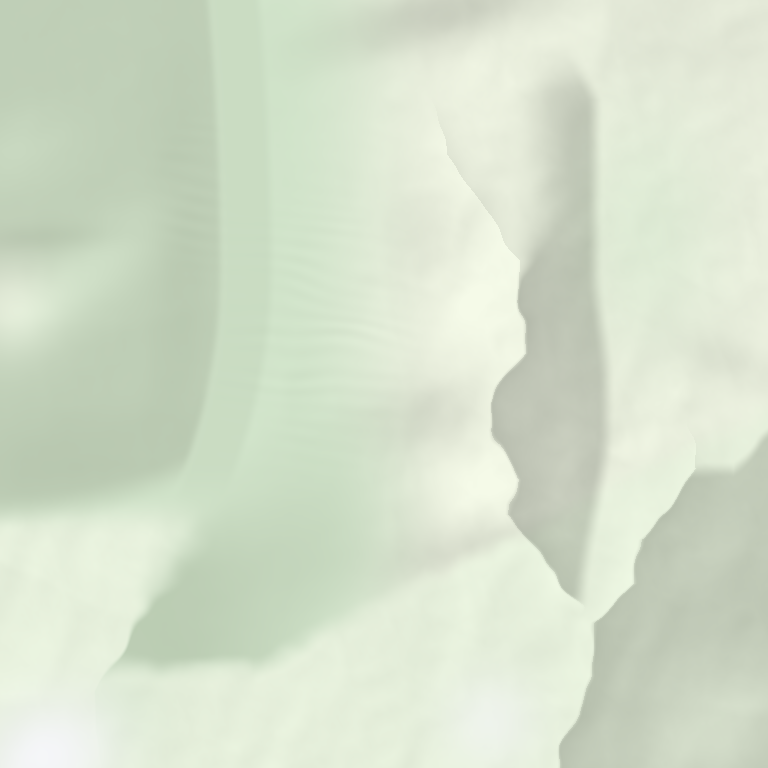
Reproduce this texture map procedurally as a Shadertoy shader.

```glsl
// Pale shaded-relief map: a green valley, two sharp ridges and soft slopes.
// Tone (shadow to sun) and greenness come from curves, soft ellipses and
// ridged noise, then pick a colour from a small palette.

#define ROCK_SHADE vec3(.685, .705, .65)
#define ROCK_LIGHT vec3(.95, .97, .90)
#define GRASS_SHADE vec3(.67, .735, .635)
#define GRASS_LIGHT vec3(.865, .94, .84)
#define SNOW vec3(.965, .965, .985)
#define RELIEF .36
#define RILLS .10
#define RIPPLES .07
#define EDGE .004

// Crest lines, north to south
const vec2 WEST_RIDGE[10] = vec2[10](
  vec2(.565, .87), vec2(.58, .80), vec2(.632, .735), vec2(.672, .66), vec2(.68, .54),
  vec2(.637, .475), vec2(.636, .44), vec2(.672, .375), vec2(.667, .33), vec2(.755, .21));
const vec2 EAST_RIDGE[10] = vec2[10](
  vec2(.898, .46), vec2(.907, .39), vec2(.875, .345), vec2(.833, .297), vec2(.825, .24),
  vec2(.776, .19), vec2(.775, .12), vec2(.757, .07), vec2(.732, .03), vec2(.726, 0));

vec2 p; // map position, 0 to 1

float hash(vec2 v) {
  vec3 q = fract(v.xyx * .1031);
  q += dot(q, q.yzx + 33.33);
  return fract((q.x + q.y) * q.z);
}

float noise(vec2 v) {
  vec2 i = floor(v), f = fract(v);
  f = f * f * (3. - 2. * f);
  return mix(mix(hash(i), hash(i + vec2(1, 0)), f.x),
             mix(hash(i + vec2(0, 1)), hash(i + 1.), f.x), f.y);
}

// Ridged fractal height
float terrain(vec2 v) {
  float h = 0., a = .5;
  for (int i = 0; i < 5; i++) {
    h += a * (1. - abs(2. * noise(v) - 1.));
    v = mat2(1.6, 1.2, -1.2, 1.6) * v + 7.3;
    a *= .45;
  }
  return h;
}

float ridgeX(vec2 k[10], float y) {
  float x = k[0].x;
  for (int i = 0; i < 9; i++)
    x = mix(x, k[i + 1].x, clamp((k[i].y - y) / (k[i].y - k[i + 1].y), 0., 1.));
  return x;
}

// Soft ellipse: centre, radii, turn
float blob(float x, float y, float rx, float ry, float turn) {
  float c = cos(turn), s = sin(turn);
  vec2 q = mat2(c, -s, s, c) * (p - vec2(x, y)) / vec2(rx, ry);
  return exp(-dot(q, q));
}

float rise(float d, float w) { return smoothstep(-w, w, d); }
float fall(float d, float w) { return 1. - rise(d, w); }

// Sunlit rim west of a crest, dark line east of it
float crest(float d) {
  return d < 0. ? .1 * exp(d / .04) : -.16 * exp(-d / .025);
}

void mainImage(out vec4 fragColor, in vec2 fragCoord) {
  p = fragCoord / iResolution.xy;
  float wobble = (noise(p * 38.) - .5) * .014;
  float x = p.x + wobble, y = p.y;

  // Open ground: green west, cream east
  float green = fall(p.x - .47 - .06 * blob(.42, .32, .15, .15, 0.), .11)
    + .55 * blob(.84, .70, .10, .16, 0.);
  float tone = mix(.76, .87, rise(p.x - .46, .1))
    - .50 * blob(.58, .985, .15, .04, .25) - .16 * blob(.92, .95, .14, .07, .3)
    - .30 * blob(.55, .46, .09, .05, .3) - .28 * blob(.62, .29, .14, .035, .25)
    - .14 * blob(.56, .69, .06, .06, .5) - .22 * blob(.41, .30, .14, .10, .4)
    - .20 * blob(.95, .53, .09, .03, -.4) + .13 * blob(.62, .60, .05, .12, 0.)
    + .14 * blob(.60, .37, .07, .04, -.3);

  // Southern sunlit slopes and shaded hollow
  float south = fall(y - .13 - .5 * max(p.x - .33, 0.) + wobble, .02);
  float face = fall(x - .13 - .52 * max(y - .1, 0.), EDGE + .05 * smoothstep(.16, .3, y));
  float hollow = (1. - face) * fall(p.x - .35, .13) * fall(y - .305, .065);
  tone = mix(tone, .33, hollow * (1. - south));
  float lit = max(south * (1. - .35 * blob(.16, .08, .06, .07, 0.)), face * fall(y - .33, .03));
  tone = mix(tone, .9, lit);
  green = mix(green, .32, lit);

  // Western shaded slope and flat valley floor
  float bend = y - .65;
  float valley = p.x - .322 + bend * bend * (bend < 0. ? .69 : .13);
  float slope = fall(valley + .032, .012) * rise(y - .335 - .9 * p.x * p.x, .025);
  float slopeTone = .38 - .14 * blob(.10, .41, .17, .06, .2)
    - .11 * blob(.235, .68, .04, .25, 0.) - .17 * blob(.06, .69, .10, .018, .05)
    + .30 * blob(.11, .64, .13, .045, .7) + .38 * blob(.01, .60, .06, .06, .5)
    + .16 * blob(.02, .80, .08, .05, .4);
  tone = mix(tone, slopeTone, slope);
  green = mix(green, .85 - .6 * blob(0., .61, .07, .07, 0.), slope);
  float flatland = fall(abs(valley) - .031, .008) * rise(y - .365, .035);
  tone = mix(tone, .62, flatland);

  // Shadow from the western ridge to the eastern valley
  float west = x - ridgeX(WEST_RIDGE, y), north = smoothstep(.62, .73, y);
  float end = .755 + .035 * smoothstep(.2, .45, y) - .015 * smoothstep(.5, .65, y)
    - .5 * max(y - .87, 0.);
  float shade = rise(mix(west, p.x - .71, north), mix(EDGE, .045, north))
    * fall(p.x - end, .012) * rise(y - .21, .02) * fall(y - .9, .05);
  tone = mix(tone, .25 + .12 * blob(.73, .38, .06, .12, 0.), shade);
  tone += crest(west) * rise(y - .22, .02) * fall(y - .84, .04);

  // Shadow of the eastern ridge
  float east = x - ridgeX(EAST_RIDGE, y);
  float cover = fall(y - .385 - 1.1 * max(p.x - .955, 0.) - wobble, .012);
  tone = mix(tone, .32 + .3 * blob(.93, .05, .12, .06, .5), rise(east, EDGE) * cover);
  tone += crest(east) * fall(y - .42, .04);

  // Relief, rills and ripples
  vec2 q = p * vec2(7, 6) + 2.;
  float rock = rise(p.x - .51, .09);
  float rough = mix(.3, 1., max(rock, lit)) * (1. - .9 * flatland);
  tone += RELIEF * rough * (terrain(q) - terrain(q + vec2(-.1, .1)));
  tone += RILLS * max(rock * .6, lit) * (noise(vec2(p.x * 34. - y * 14., y * 7.)) - .5);
  float wave = sin(280. * (y + .16 * p.x) + 9. * noise(p * vec2(11, 16)));
  float patches = blob(.42, .56, .09, .15, 0.) + blob(.245, .76, .035, .08, 0.);
  tone += RIPPLES * wave * patches * noise(p * vec2(18, 30));

  // Palette
  tone = clamp(tone, 0., 1.04);
  vec3 color = mix(mix(ROCK_SHADE, ROCK_LIGHT, tone),
                   mix(GRASS_SHADE, GRASS_LIGHT, tone), clamp(green, 0., 1.));
  color = mix(color, SNOW, .9 * blob(.06, .015, .09, .07, .4));
  color = mix(color, SNOW, .5 * blob(.64, .06, .06, .06, 0.));
  fragColor = vec4(color, 1);
}
```
